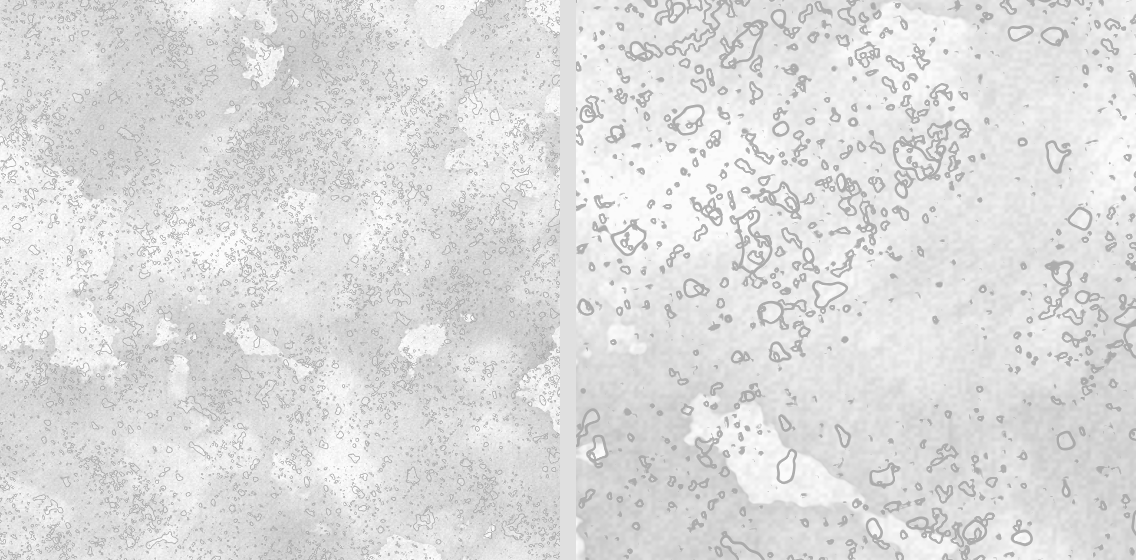
Left, the full canvas; right, a detail of the centre.
Reproduce this texture procedurally as a Shadertoy shader.

```glsl
float hash(vec2 p) {
    return fract(sin(dot(p, vec2(127.1, 311.7))) * 43758.5453);
}

float noise(vec2 p) {
    vec2 cell = floor(p), f = fract(p);
    f = f * f * f * (f * (f * 6.0 - 15.0) + 10.0);
    return mix(mix(hash(cell), hash(cell + vec2(1, 0)), f.x),
               mix(hash(cell + vec2(0, 1)), hash(cell + vec2(1, 1)), f.x), f.y);
}

// Each octave doubles the frequency and turns the lattice
float fbm(vec2 p, int octaves) {
    float sum = 0.0, total = 0.0, weight = 1.0;
    for (int i = 0; i < octaves; i++) {
        p = mat2(1.6, 1.2, -1.2, 1.6) * p + 7.3;
        sum += weight * noise(p);
        total += weight;
        weight *= 0.5;
    }
    return sum / total;
}

// Signed distance to a noise contour, in canvas units, positive inside
float contour(vec2 p, float frequency, float level) {
    vec2 e = vec2(0.0006, 0.0);
    float n = fbm(p * frequency, 2);
    vec2 slope = vec2(fbm((p + e.xy) * frequency, 2),
                      fbm((p + e.yx) * frequency, 2)) - n;
    return (n - level) / max(length(slope) / e.x, 0.3 * frequency);
}

float stroke(float dist, float halfWidth, float pixel) {
    return clamp((halfWidth - abs(dist)) / pixel + 0.5, 0.0, 1.0);
}

void mainImage(out vec4 fragColor, in vec2 fragCoord) {
    vec2 p = fragCoord / iResolution.y;
    float pixel = 1.0 / iResolution.y;
    vec2 warp = vec2(noise(p * 9.0 + 3.0), noise(p * 9.0 + 19.0)) - 0.5;

    // Cloudy plaster ground
    float shade = 0.868 + 0.2 * (fbm(p * 2.8 + 31.0, 5) - 0.5);
    shade += 0.06 * smoothstep(0.52, 0.7, fbm(p * 5.0 + 0.15 * warp + 57.0, 5));

    // Pale flaked patches, crisp or faded at the rim, with a soft shadow around
    float height = fbm(p * 3.5 + 0.15 * warp + 11.0, 6) - 0.575;
    float fade = smoothstep(0.5, 0.85, noise(p * 7.0 + 83.0));
    float patchMask = smoothstep(0.0, mix(0.014, 0.1, fade), height);
    float shadow = exp(-28.0 * max(-height, 0.0)) * (1.0 - patchMask);
    shade -= 0.045 * shadow * (1.0 - 0.7 * fade);
    float pale = 0.95 + 0.08 * (fbm(p * 16.0, 4) - 0.5);
    shade = mix(shade, max(shade, pale), patchMask);

    // Wispy scratches and grain
    vec2 swirl = p + 0.05 * warp;
    float scratches = noise(vec2(swirl.x + swirl.y, swirl.y - swirl.x) * vec2(45, 260));
    scratches += noise(vec2(swirl.x - 0.4 * swirl.y, swirl.y + 0.4 * swirl.x) * vec2(290, 60));
    shade += 0.02 * (scratches - 1.0);
    shade += 0.06 * (noise(p * 390.0) - 0.5);

    // Outlined chips
    float crowd = fbm(p * 6.0 + 71.0, 3) - 0.5;
    float chip = contour(p + 0.004 * warp, 32.0, 0.765 - 0.3 * crowd);
    shade += 0.02 * smoothstep(-pixel, pixel, chip);
    float lines = stroke(chip, 0.0008, pixel);

    // Clustered specks
    float cluster = fbm(p * 6.5 + 97.0, 3) - 0.5;
    float speck = contour(p + 5.0, 88.0, 0.79 - 0.55 * cluster);
    lines = max(lines, 0.95 * stroke(speck, 0.0008, pixel));

    shade = mix(shade, 0.655, 0.92 * lines);
    fragColor = vec4(vec3(clamp(shade, 0.0, 0.985)), 1.0);
}
```
